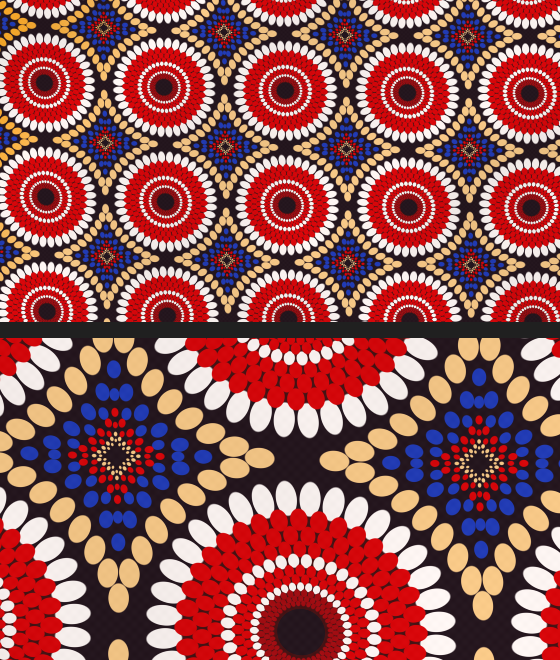
Top: the whole. Bottom: its middle third, enlarged.
Give the GLSL for this pattern, as a WebGL 1 fragment shader.

```glsl
precision highp float;

// Wax-print cloth: round medallions of oval dots on a lattice, with a concave
// four-pointed star of dots in every gap. Rings fold the polar angle, stars
// fold one quadrant; slow sines bend the lattice and vary the dye.

uniform vec2 u_resolution;

const float TAU = 6.2831853;
const vec3 GROUND = vec3(0.14, 0.085, 0.115);
const vec3 WHITE = vec3(0.97, 0.94, 0.93);
const vec3 RED = vec3(0.83, 0.025, 0.04);
const vec3 BLUE = vec3(0.13, 0.23, 0.70);

// Coverage of an oval at the origin with the given half axes.
float oval(vec2 p, vec2 halfSize, float pixel) {
  float d = (length(p / halfSize) - 1.0) * min(halfSize.x, halfSize.y);
  return 1.0 - smoothstep(-0.65 * pixel, 0.65 * pixel, d);
}

// Layered sines: gentle unevenness of the cloth, about -1 to 1.
float unevenness(vec2 p) {
  return 0.5 * sin(p.x * 2.3 + 1.7 * sin(p.y * 1.9))
       + 0.3 * sin(p.y * 5.1 - p.x * 3.7 + 1.0)
       + 0.2 * sin(p.x * 11.0 + p.y * 8.0);
}

// Staggered rings of 36 ovals that shrink toward a dark core.
vec3 medallion(vec3 color, vec2 p, float pixel) {
  float radius = length(p);
  float turn = atan(p.y, p.x) / TAU * 36.0;
  float disc = 1.0 - smoothstep(0.325, 0.325 + pixel, radius);
  float core = 1.0 - smoothstep(0.064, 0.064 + pixel, radius);
  color = mix(color, vec3(0.27, 0.075, 0.08), disc);
  color = mix(color, GROUND, core);

  for (int k = 0; k < 11; k++) {
    float ring = float(k);
    float ringRadius = k == 0 ? 0.376 : 0.316 * pow(0.86, ring - 1.0);
    float angle = (fract(turn + 0.5 * mod(ring, 2.0)) - 0.5) * TAU / 36.0;
    vec2 local = radius * vec2(cos(angle), sin(angle)) - vec2(ringRadius, 0.0);
    vec2 size = k == 0 ? vec2(0.049, 0.029) : ringRadius * vec2(0.098, 0.076);
    vec3 ink = (k == 0 || k == 4 || k == 7) ? WHITE : RED;
    if (k > 7) ink = vec3(0.62, 0.05, 0.07);
    color = mix(color, ink, oval(local, size, pixel));
  }
  return color;
}

// Nested concave curves of ovals, each oval pointing away from the centre.
vec3 star(vec3 color, vec2 p, vec3 sand, float pixel) {
  p = abs(p);
  for (int k = 0; k < 7; k++) {
    float layer = float(k);
    float reach = k == 0 ? 0.397 : 0.241 * pow(0.71, layer - 1.0);
    float count = k == 0 ? 8.0 : 4.0 + mod(layer, 2.0);
    float bend = 0.27 + 0.03 * layer;
    vec2 size = reach * vec2(0.103, k == 0 ? 0.071 : 0.08);
    vec3 ink = k == 0 || k > 4 ? sand : (k < 3 ? BLUE : RED);

    for (int i = 0; i < 9; i++) {
      float s = float(i) / count;
      if (s > 1.0) break;
      // Quadratic curve from the side tip to the upper tip.
      vec2 dot0 = reach * (vec2((1.0 - s) * (1.0 - s), s * s)
                + 2.0 * s * (1.0 - s) * bend);
      vec2 axis = normalize(dot0);
      vec2 offset = p - dot0;
      vec2 local = vec2(dot(offset, axis), axis.x * offset.y - axis.y * offset.x);
      color = mix(color, ink, oval(local, size, pixel));
    }
  }
  return color;
}

void main() {
  // One unit is the distance between neighbouring medallions.
  float pixel = 4.62 / u_resolution.x;
  vec2 p = gl_FragCoord.xy * pixel;

  // Lattice bent by the lie of the cloth.
  vec2 q = p;
  q.x += 0.0135 * p.y + 0.0045 * p.x * (4.4 - p.x) - 0.40;
  q.y -= 0.0055 * (p.x - 4.4) * (p.x - 4.4);
  q.y /= 0.942;
  q += 0.003 * vec2(sin(p.y * 6.0 + p.x * 2.0), sin(p.x * 7.0 - p.y * 3.0));

  // The sand dye turns orange toward the upper left corner.
  float orange = 1.0 - smoothstep(0.0, 1.5, p.x + 0.45 * max(2.4 - p.y, 0.0));
  vec3 sand = mix(vec3(0.95, 0.77, 0.52), vec3(0.96, 0.65, 0.16), orange);

  vec2 toStar = (fract(q) - 0.5) * vec2(1.0, 0.95);
  vec2 toMedallion = (fract(q + 0.5) - 0.5) * vec2(1.0, 0.97);
  vec3 color = star(GROUND, toStar, sand, pixel);
  color = medallion(color, toMedallion, pixel);

  // Uneven dye and a fine weave.
  color *= 1.0 + 0.035 * unevenness(p);
  color += 0.008 * sin(p.x * 190.0) * sin(p.y * 190.0);
  gl_FragColor = vec4(clamp(color, 0.0, 1.0), 1.0);
}
```
